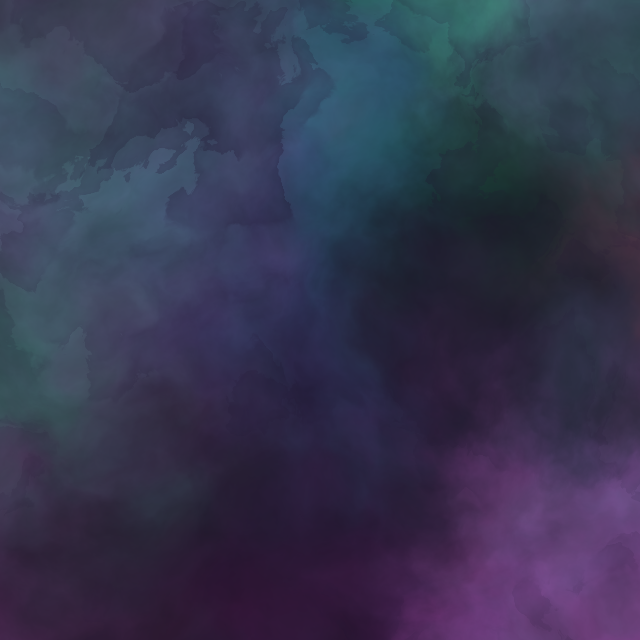
This texture is drawn by a WebGL 2 fragment shader. Its source:

```glsl
#version 300 es
precision highp float;

uniform vec2 u_resolution;
out vec4 fragColor;

float hash(vec2 p) {
    vec3 q = fract(vec3(p.xyx) * 0.1031);
    q += dot(q, q.yzx + 33.33);
    return fract((q.x + q.y) * q.z);
}

float noise(vec2 p) {
    vec2 cell = floor(p);
    vec2 f = fract(p);
    f = f * f * f * (f * (f * 6.0 - 15.0) + 10.0);
    return mix(mix(hash(cell), hash(cell + vec2(1, 0)), f.x),
               mix(hash(cell + vec2(0, 1)), hash(cell + vec2(1, 1)), f.x), f.y);
}

float fbm(vec2 p) {
    float sum = 0.0;
    float amplitude = 0.48;
    for (int i = 0; i < 7; i++) {
        sum += amplitude * noise(p);
        p = mat2(1.6, 1.2, -1.2, 1.6) * p + 17.3;
        amplitude *= 0.53;
    }
    return sum;
}

vec2 fbm2(vec2 p) {
    return vec2(fbm(p), fbm(p + vec2(41.7, 23.1))) - 0.5;
}

// Adds one soft colour region; alpha accumulates the total weight
void glow(inout vec4 sum, vec2 p, vec2 center, vec2 radius, vec3 color) {
    vec2 d = (p - center) / radius;
    sum += vec4(color, 1.0) * exp(-dot(d, d));
}

vec3 gasColor(vec2 p) {
    vec4 sum = vec4(0.18, 0.17, 0.24, 1.0) * 0.01;
    // Blue and teal upper part
    glow(sum, p, vec2(0.10, 0.76), vec2(0.24, 0.22), vec3(0.26, 0.35, 0.43));
    glow(sum, p, vec2(0.12, 0.98), vec2(0.22, 0.10), vec3(0.23, 0.26, 0.32));
    glow(sum, p, vec2(0.32, 0.80), vec2(0.15, 0.20), vec3(0.24, 0.30, 0.40));
    glow(sum, p, vec2(0.55, 0.72), vec2(0.11, 0.25), vec3(0.16, 0.34, 0.44));
    glow(sum, p, vec2(0.68, 0.97), vec2(0.16, 0.13), vec3(0.22, 0.50, 0.44));
    glow(sum, p, vec2(0.94, 0.88), vec2(0.15, 0.16), vec3(0.20, 0.30, 0.34));
    // Dark and indigo middle
    glow(sum, p, vec2(0.77, 0.71), vec2(0.16, 0.14), vec3(0.10, 0.17, 0.17));
    glow(sum, p, vec2(0.98, 0.60), vec2(0.12, 0.11), vec3(0.29, 0.18, 0.25));
    glow(sum, p, vec2(0.72, 0.50), vec2(0.18, 0.12), vec3(0.11, 0.10, 0.16));
    glow(sum, p, vec2(0.94, 0.43), vec2(0.12, 0.09), vec3(0.16, 0.15, 0.23));
    glow(sum, p, vec2(0.40, 0.46), vec2(0.18, 0.17), vec3(0.17, 0.17, 0.31));
    glow(sum, p, vec2(0.11, 0.44), vec2(0.20, 0.21), vec3(0.24, 0.31, 0.36));
    // Violet lower part
    glow(sum, p, vec2(0.40, 0.16), vec2(0.26, 0.18), vec3(0.15, 0.08, 0.19));
    glow(sum, p, vec2(0.20, 0.14), vec2(0.14, 0.16), vec3(0.16, 0.11, 0.18));
    glow(sum, p, vec2(0.00, 0.12), vec2(0.12, 0.16), vec3(0.33, 0.19, 0.36));
    glow(sum, p, vec2(0.92, 0.13), vec2(0.22, 0.22), vec3(0.45, 0.25, 0.50));
    return sum.rgb / sum.a;
}

void main() {
    vec2 uv = gl_FragCoord.xy / u_resolution;

    // Broad folds plus a small ragged displacement
    vec2 broad = fbm2(uv * 3.2 + 5.0);
    vec2 ragged = fbm2(uv * 9.0 + broad + 11.0);
    vec3 color = gasColor(uv + 0.22 * broad + 0.17 * ragged);

    // Drifting hue changes
    vec2 tint = fbm2(uv * 4.5 + broad * 0.8 + 63.0);
    color *= 1.0 + tint.x * vec3(0.45, -0.25, 0.10) + tint.y * vec3(-0.10, 0.15, -0.10);

    // Layered smoke puffs: each edge runs from crisp to diffuse along its length
    for (int i = 0; i < 3; i++) {
        float layer = float(i);
        vec2 p = uv * (4.0 + 2.0 * layer) + 29.7 * layer + 87.0;
        float density = fbm(p + 0.9 * broad + 0.5 * ragged) - 0.53;
        float softness = mix(0.015, 0.22, smoothstep(0.30, 0.65, noise(p * 0.9 + 7.0)));
        float puff = smoothstep(0.0, softness, density) * exp(-4.0 * max(density, 0.0));
        vec2 d = (uv - vec2(0.45, 0.68)) / vec2(0.36, 0.28);
        puff *= 0.20 + 0.38 * exp(-dot(d, d));
        color = mix(color, color * 0.40 + vec3(0.075, 0.05, 0.115), puff);
    }

    // Light and shade inside the haze
    float haze = fbm(uv * 11.0 + broad * 1.5 + 31.0) - 0.5;
    color *= 1.03 + 0.40 * haze;

    fragColor = vec4(clamp(color, 0.0, 1.0), 1.0);
}
```
